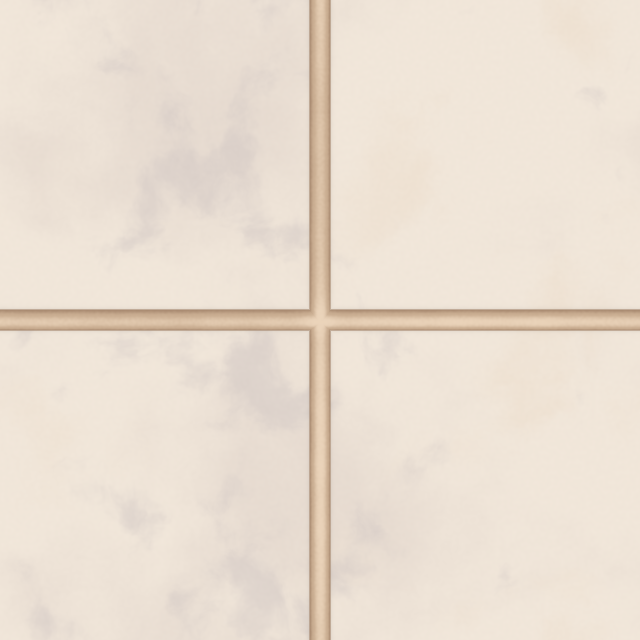
Reproduce this texture procedurally as a WebGL 1 fragment shader.

```glsl
precision highp float;
uniform vec2 u_resolution;

const float TAU = 6.2831853;
const float JOINT_HALF_WIDTH = 0.0165;

const vec3 CREAM = vec3(0.943, 0.902, 0.852);
const vec3 SHADE = vec3(0.895, 0.848, 0.808);
const vec3 MAUVE = vec3(0.825, 0.785, 0.770);
const vec3 WARM = vec3(0.925, 0.865, 0.795);
const vec3 GROUT_EDGE = vec3(0.66, 0.54, 0.44);
const vec3 GROUT_SAND = vec3(0.79, 0.68, 0.57);
const vec3 GROUT_LIGHT = vec3(0.92, 0.83, 0.73);

// Wrapping gradient noise
vec2 gradientAt(vec2 cell, float period, float seed) {
  vec2 wrapped = mod(cell, period);
  vec3 q = fract(wrapped.xyx * vec3(0.1031, 0.1030, 0.0973) + seed * 0.137);
  q += dot(q, q.yzx + 33.33);
  float angle = TAU * fract((q.x + q.y) * q.z);
  return vec2(cos(angle), sin(angle));
}

float corner(vec2 cell, vec2 offset, vec2 local, float period, float seed) {
  return dot(gradientAt(cell + offset, period, seed), local - offset);
}

float noise(vec2 p, float period, float seed) {
  vec2 cell = floor(p * period);
  vec2 f = p * period - cell;
  vec2 w = f * f * f * (f * (f * 6.0 - 15.0) + 10.0);
  float low = mix(corner(cell, vec2(0.0, 0.0), f, period, seed),
                  corner(cell, vec2(1.0, 0.0), f, period, seed), w.x);
  float high = mix(corner(cell, vec2(0.0, 1.0), f, period, seed),
                   corner(cell, vec2(1.0, 1.0), f, period, seed), w.x);
  return mix(low, high, w.y);
}

float fbm(vec2 p, float period, float seed) {
  float sum = 0.0;
  float amplitude = 0.6;
  for (int octave = 0; octave < 6; octave++) {
    sum += amplitude * noise(p, period, seed + float(octave));
    amplitude *= 0.54;
    period *= 2.0;
  }
  return sum;
}

// Cream stone with a drifting band of grey clouds
vec3 marble(vec2 p) {
  vec2 warped = p + 0.07 * vec2(fbm(p, 4.0, 1.0), fbm(p, 4.0, 9.0));
  float drift = p.x - 0.32 - 0.07 * sin(TAU * p.y);
  float band = 0.5 + 0.5 * cos(TAU * drift);
  float cloud = smoothstep(-0.15, 0.5, fbm(warped, 3.0, 17.0) + 0.4 * (band - 0.5));
  float wisps = smoothstep(0.08, 0.42, fbm(warped, 6.0, 25.0) + 0.3 * (band - 0.65));
  float blush = smoothstep(0.05, 0.45, fbm(warped, 4.0, 33.0)) * (1.0 - band);
  vec3 color = mix(CREAM, SHADE, 0.8 * cloud);
  color = mix(color, WARM, 0.55 * blush);
  color = mix(color, MAUVE, 0.55 * wisps);
  return color + 0.006 * noise(p, 128.0, 41.0);
}

// Height of a rounded bead; lean shifts its crest sideways
float bead(float t, float lean) {
  t = clamp(t, -1.0, 1.0);
  float u = t - lean * (1.0 - t * t);
  return 1.0 - u * u;
}

// Sandy joints, each arm lit a little differently
vec3 grout(vec2 p, vec2 fromCross, float halfWidth) {
  vec2 t = fromCross / halfWidth;
  float upright = bead(t.x, 0.05) * (0.84 + 0.10 * sin(TAU * p.y));
  float level = bead(t.y, -0.22) * (0.84 - 0.08 * sin(TAU * p.x));
  float glow = 0.16 * exp(-0.5 * dot(t, t));
  float grain = 0.05 * noise(p, 180.0, 47.0) + 0.08 * fbm(p, 16.0, 53.0);
  float tone = clamp(max(upright, level) + glow + grain, 0.0, 1.0);
  vec3 color = mix(GROUT_EDGE, GROUT_SAND, smoothstep(0.0, 0.5, tone));
  return mix(color, GROUT_LIGHT, smoothstep(0.45, 1.0, tone));
}

void main() {
  vec2 p = gl_FragCoord.xy / u_resolution;
  float pixel = 1.0 / min(u_resolution.x, u_resolution.y);
  vec2 fromCross = p - 0.5;
  float edge = min(abs(fromCross.x), abs(fromCross.y)) - JOINT_HALF_WIDTH;

  // Faint contact shadow along the tile rim
  float rim = 1.0 - 0.07 * exp(-max(edge, 0.0) / 0.0025);
  vec3 tile = marble(p) * rim;

  float tileCover = smoothstep(-0.75 * pixel, 0.75 * pixel, edge);
  vec3 color = mix(grout(p, fromCross, JOINT_HALF_WIDTH), tile, tileCover);
  gl_FragColor = vec4(color, 1.0);
}
```
